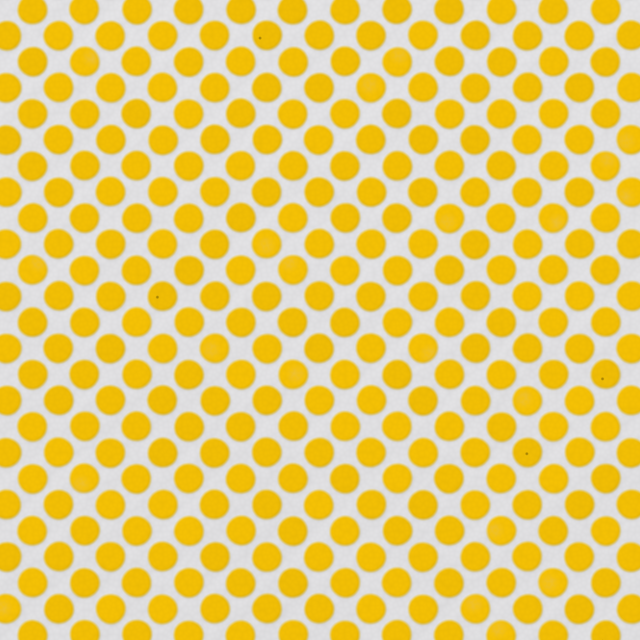
Give the GLSL for this pattern, as a WebGL 2 fragment shader.

```glsl
#version 300 es
precision highp float;
// Staggered rows of raised yellow paint dots on matte off-white paper.
// Two offset square lattices give the nearest dot; soft distance edges,
// a faint rim shade, cellular grain and layered sines add the relief and wear.

uniform vec2 u_resolution;
out vec4 fragColor;

const vec2 PITCH = vec2(0.0814, 0.08145);
const vec2 FIRST_DOT = vec2(0.0507, 0.0078);
const float RADIUS = 0.0227;
const float SOFTNESS = 0.0034;
const vec3 PAPER = vec3(0.875, 0.873, 0.88);
const vec3 YELLOW = vec3(0.95, 0.75, 0.02);
const vec3 WORN_YELLOW = vec3(0.93, 0.76, 0.25);

float hash(vec2 p) {
    vec3 q = fract(p.xyx * vec3(0.1031, 0.1030, 0.0973));
    q += dot(q, q.yzx + 33.33);
    return fract((q.x + q.y) * q.z);
}

vec2 hash2(vec2 p) {
    return vec2(hash(p), hash(p + 47.3));
}

// Distance to the nearest scattered point
float cellular(vec2 p) {
    vec2 cell = floor(p);
    float nearest = 2.0;
    for (int y = -1; y <= 1; y++) {
        for (int x = -1; x <= 1; x++) {
            vec2 c = cell + vec2(x, y);
            nearest = min(nearest, length(c + hash2(c + 90.0) - p));
        }
    }
    return nearest;
}

// Gentle diagonal undulation, roughly -1 to 1
float ripples(vec2 p) {
    float bend = sin(p.x * 17.0 - p.y * 9.0) + 0.6 * sin(p.y * 31.0);
    return 0.6 * sin(dot(p, vec2(70.0, -95.0)) + 2.0 * bend)
         + 0.4 * sin(dot(p, vec2(160.0, -130.0)) - 3.0 * bend);
}

// Offset from the nearest dot centre (xy) and the dot's lattice index (zw)
vec4 nearestDot(vec2 p) {
    vec4 best = vec4(1.0, 1.0, 0.0, 0.0);
    for (int i = 0; i < 2; i++) {
        vec2 shift = vec2(0.5 * float(i));
        vec2 grid = (p - FIRST_DOT) / PITCH - shift;
        vec2 id = round(grid) + shift;
        vec2 jitter = (hash2(id * 2.0 + 60.0) - 0.5) * 0.0013;
        vec2 offset = p - FIRST_DOT - id * PITCH - jitter;
        if (length(offset) < length(best.xy)) best = vec4(offset, id);
    }
    return best;
}

float coverage(float dist, float softness) {
    return 1.0 - smoothstep(-softness, softness, dist);
}

vec3 paperColor(vec2 p, float grain) {
    float relief = 0.008 * ripples(p) + 0.022 * (0.5 - grain);
    return PAPER + relief + 0.012 * (p.y - 0.5);
}

vec3 dotColor(vec2 offset, vec2 id, float grain) {
    float seed = hash(id * 2.0 + 130.0);
    vec3 color = YELLOW * (0.99 + 0.025 * (seed - 0.5) + 0.025 * (0.5 - grain));

    // A few dots have a thin, rubbed patch
    vec2 patchCentre = (hash2(id * 2.0 + 210.0) - 0.5) * RADIUS;
    float patchDist = length(offset - patchCentre) / RADIUS;
    float worn = step(0.95, seed) * (1.0 - smoothstep(0.15, 0.8, patchDist));
    color = mix(color, WORN_YELLOW, worn * (0.25 + 0.5 * grain));

    // Very rarely a dark pinprick
    float speck = step(seed, 0.008) * coverage(length(offset - patchCentre) - 0.002, 0.0015);
    return color * (1.0 - 0.3 * speck);
}

void main() {
    float size = min(u_resolution.x, u_resolution.y);
    vec2 p = gl_FragCoord.xy / size;
    float softness = max(SOFTNESS, 0.8 / size);
    float grain = cellular(p * 130.0);

    vec4 disc = nearestDot(p);
    vec2 offset = disc.xy;
    float angle = atan(offset.y, offset.x);
    float wobble = 0.0003 * sin(3.0 * angle + 6.28 * hash(disc.zw * 2.0 + 300.0));
    float dist = length(offset) - RADIUS - wobble;

    // Contact shade falls to the lower right; the opposite side is lit
    float facing = dot(normalize(offset + 1e-6), normalize(vec2(0.6, -0.8)));
    float rim = exp(-pow(dist / 0.0034, 2.0));
    float shade = 1.0 - rim * (0.028 + 0.035 * facing);

    vec3 color = mix(paperColor(p, grain), dotColor(offset, disc.zw, grain), coverage(dist, softness));
    fragColor = vec4(color * shade, 1.0);
}
```
